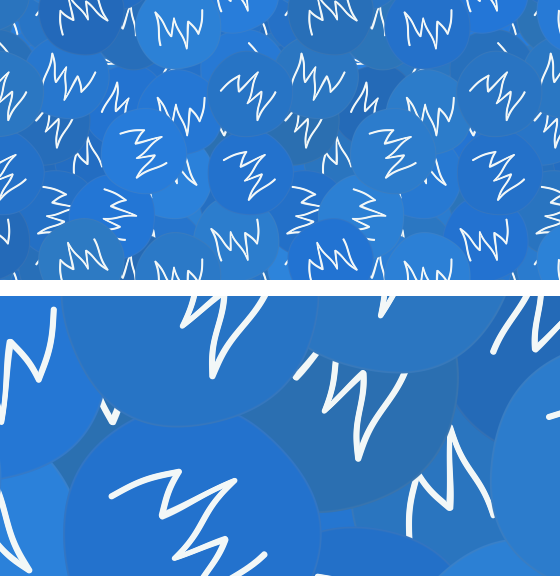
Top, the full canvas; bottom, a detail of the centre.
Reproduce this pattern procedurally as a Shadertoy shader.

```glsl
// Overlapping blue paper discs, each with a hand-drawn white zigzag, in a repeating layout.

const float TILE = 0.89;      // layout period, in canvas heights
const float RADIUS = 0.154;   // disc radius
const int DISCS = 46;         // discs per tile, painted back to front

// Zigzag corners, in units of the disc radius
const vec2 ZIGZAG[8] = vec2[8](
    vec2(0.11, 0.67), vec2(0.45, 0.22), vec2(0.08, 0.26), vec2(0.48, -0.20),
    vec2(-0.19, 0.06), vec2(0.03, -0.26), vec2(-0.62, -0.15), vec2(0.04, -0.58));

vec3 hash3(vec3 p) {
    p = fract(p * vec3(0.1031, 0.1030, 0.0973));
    p += dot(p, p.yxz + 33.33);
    return fract((p.xxy + p.yxx) * p.zyx);
}

float segmentDistance(vec2 p, vec2 a, vec2 b) {
    vec2 pa = p - a, ba = b - a;
    return length(pa - ba * clamp(dot(pa, ba) / dot(ba, ba), 0.0, 1.0));
}

float zigzagDistance(vec2 p) {
    p += 0.018 * sin(p.yx * 9.0 + vec2(0.5, 2.0));   // unsteady hand
    float d = 1e3;
    for (int i = 0; i < 7; i++) d = min(d, segmentDistance(p, ZIGZAG[i], ZIGZAG[i + 1]));
    return d;
}

vec3 discColor(vec3 h) {
    float light = mix(h.x, h.y, 0.3);
    return vec3(0.135 + 0.04 * h.z, 0.395 + 0.08 * light + 0.05 * h.z, 0.69 + 0.19 * light);
}

void mainImage(out vec4 fragColor, in vec2 fragCoord) {
    float pixel = 1.0 / iResolution.y;
    vec2 p = fragCoord * pixel;
    vec3 color = vec3(0.15, 0.45, 0.77);

    for (int i = 0; i < DISCS; i++) {
        // Evenly spread, jittered centre; nearest copy of the disc
        float id = float(i);
        vec3 place = hash3(vec3(id + 3.0, id * 7.0 + 1.0, 5.0));
        vec2 center = fract(id * vec2(0.7549, 0.5698) + 0.12 * place.xy) * TILE;
        vec2 d = p - center;
        vec2 tile = round(d / TILE);
        d -= tile * TILE;

        // Turn the disc and cut its uneven outline
        float turn = 6.2832 * place.z;
        float c = cos(turn), s = sin(turn);
        d = mat2(c, -s, s, c) * d;
        float angle = atan(d.y, d.x);
        float outline = RADIUS * (1.0 + 0.014 * sin(3.0 * angle) + 0.012 * sin(5.0 * angle + 1.0));
        float edge = length(d) - outline;
        if (edge > pixel) continue;

        // Every copy gets its own blue, a faint rim and the stroke
        vec3 ink = discColor(hash3(vec3(tile + 11.0, id + 2.0) * vec3(17.0, 31.0, 7.0)));
        float rim = 1.0 - smoothstep(0.0, 1.2 * pixel + 0.001, abs(edge + 0.001));
        ink = mix(ink, vec3(0.36, 0.50, 0.66), 0.3 * rim);
        float stroke = zigzagDistance(d / RADIUS) * RADIUS - 0.0037;
        ink = mix(ink, vec3(0.95, 0.97, 0.97), 1.0 - smoothstep(-0.6 * pixel, 0.6 * pixel, stroke));
        color = mix(color, ink, 1.0 - smoothstep(-0.7 * pixel, 0.7 * pixel, edge));
    }
    fragColor = vec4(color, 1.0);
}
```
